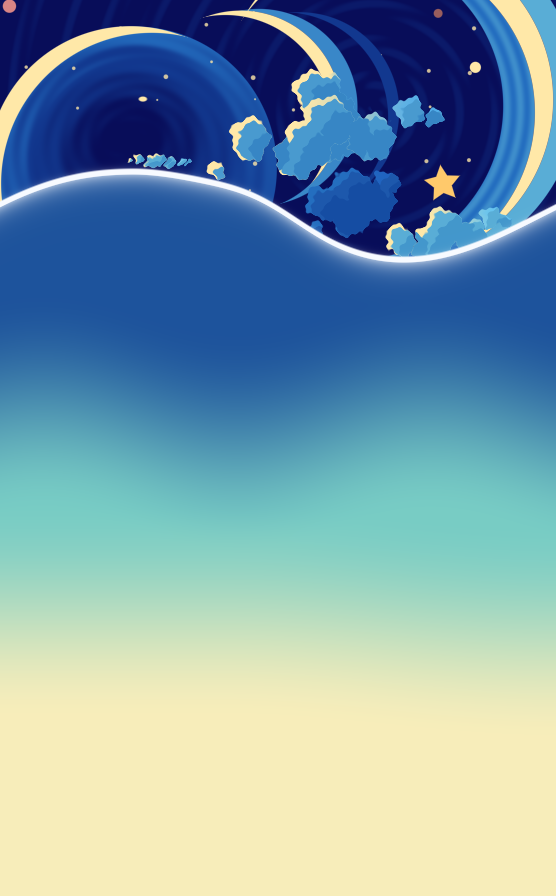
This background is drawn by a WebGL 1 fragment shader. Its source:

```glsl
precision highp float;
uniform vec2 u_resolution;

const vec2 CANVAS = vec2(100.0, 161.0);   // working units, y points down
const vec3 NAVY = vec3(0.03, 0.05, 0.35);
const vec3 DEEP = vec3(0.07, 0.22, 0.56);
const vec3 BLUE = vec3(0.14, 0.43, 0.75);
const vec3 SKY = vec3(0.35, 0.68, 0.84);
const vec3 CREAM = vec3(1.0, 0.91, 0.66);
const vec3 GOLD = vec3(1.0, 0.79, 0.42);
const vec3 PINK = vec3(0.85, 0.52, 0.52);
const vec3 HILL_BLUE = vec3(0.115, 0.325, 0.61);
const vec3 HILL_TEAL = vec3(0.47, 0.80, 0.77);
const vec3 HILL_SAND = vec3(0.97, 0.93, 0.73);
const vec2 VORTEX = vec2(22.7, 23.5);
const vec2 DISC = vec2(24.4, 30.2);
const float DISC_RADIUS = 25.4;
const float STAR_CELL = 8.0;
const float PI = 3.14159265;

float fill(float d) {
  float soft = 0.75 * CANVAS.x / u_resolution.x;
  return 1.0 - smoothstep(-soft, soft, d);
}

vec2 hash2(vec2 c) {
  return fract(sin(vec2(dot(c, vec2(127.1, 311.7)), dot(c, vec2(269.5, 183.3)))) * 4375.5);
}

// Disc (c1, r1) with the disc (c2, r2) cut away
float crescent(vec2 p, vec2 c1, float r1, vec2 c2, float r2) {
  return max(length(p - c1) - r1, r2 - length(p - c2));
}

// Row of puffs that swells in the middle
float cloud(vec2 p, vec2 a, vec2 b, float size) {
  float d = 1000.0;
  for (int i = 0; i < 10; i++) {
    float n = float(i);
    float t = n / 9.0;
    vec2 wobble = vec2(sin(n * 2.4), cos(n * 1.9)) * size * 0.45;
    float r = size * (0.28 + 0.55 * sin(PI * t));
    d = min(d, length(p - mix(a, b, t) - wobble) - r);
  }
  return d;
}

vec3 paintCloud(vec3 col, vec2 p, vec2 a, vec2 b, float size, vec3 rim, vec3 body) {
  vec2 shade = size * vec2(0.22, 0.15);
  float d = cloud(p, a, b, size);
  rim = mix(rim, body * 1.12, smoothstep(mix(a.x, b.x, 0.35), b.x, p.x));
  col = mix(col, rim, fill(d));
  col = mix(col, body, fill(max(d, cloud(p - shade, a, b, size))));
  return mix(col, body * vec3(0.75, 0.87, 0.95), fill(max(d, cloud(p - 3.0 * shade, a, b, size))));
}

float fivePointStar(vec2 q, float outer, float inner) {
  float sector = 2.0 * PI / 5.0;
  float a = abs(mod(atan(q.x, -q.y) + 0.5 * sector + 0.12, sector) - 0.5 * sector);
  vec2 tip = vec2(outer, 0.0);
  vec2 edge = inner * vec2(cos(0.5 * sector), sin(0.5 * sector)) - tip;
  return dot(length(q) * vec2(cos(a), sin(a)) - tip, normalize(vec2(edge.y, -edge.x)));
}

vec3 nightSky(vec2 p) {
  // Brushed swirls behind everything
  vec2 e = p - vec2(67.0, 20.0);
  float brush = sin(length(e) * 0.9 + 2.0 * atan(e.y, e.x)) + 0.6 * sin(length(e) * 2.1 - 3.0 * atan(e.y, e.x));
  vec3 col = mix(NAVY, DEEP, 0.3 * smoothstep(0.2, 1.5, brush));

  // Vortex, its rings drifting toward an offset eye
  float k = length(p - DISC) / DISC_RADIUS;
  vec2 v = p - mix(VORTEX, DISC, min(k, 1.0));
  float ring = length(v) / DISC_RADIUS;
  float angle = atan(v.y, v.x);
  ring += 0.05 * sin(ring * 26.0 + 2.0 * angle) + 0.03 * sin(ring * 55.0 - 3.0 * angle);
  vec3 swirl = mix(NAVY, DEEP, smoothstep(0.15, 0.75, ring));
  swirl = mix(swirl, BLUE, smoothstep(0.7, 0.98, ring) * (0.65 - 0.35 * sin(angle + 0.6)));
  col = mix(col, swirl, fill((k - 1.0) * DISC_RADIUS));

  // Scattered stars, one at most per cell
  vec2 cell = floor(p / STAR_CELL);
  vec2 h = hash2(cell);
  float spark = length(p - (cell + 0.2 + 0.6 * h) * STAR_CELL) - 0.15 - 0.3 * h.y;
  col = mix(col, CREAM, fill(spark) * step(0.55, h.x) * 0.8);
  col = mix(col, PINK, fill(length(p - vec2(1.7, 1.1)) - 1.2));
  col = mix(col, CREAM, fill(length(p - vec2(85.5, 12.1)) - 1.0));
  col = mix(col, PINK * 0.7, fill(length(p - vec2(78.8, 2.4)) - 0.8));
  col = mix(col, CREAM, fill(length((p - vec2(25.7, 17.8)) * vec2(0.6, 1.0)) - 0.45));

  // Sweeping crescents: left, middle, right
  col = mix(col, CREAM, fill(crescent(p, vec2(23.5, 30.5), 25.8, vec2(27.3, 33.0), 27.1)));
  col = mix(col, DEEP, fill(crescent(p, vec2(54.0, 20.0), 17.8, vec2(51.0, 21.0), 18.8)));
  col = mix(col, mix(BLUE, SKY, 0.4), fill(crescent(p, vec2(46.6, 19.3), 17.7, vec2(43.3, 20.0), 18.1)));
  col = mix(col, CREAM, fill(crescent(p, vec2(43.3, 20.0), 18.1, vec2(40.5, 21.8), 19.1)));
  vec3 band = mix(BLUE, SKY, 0.25 + 0.25 * sin(length(p - vec2(64.0, 19.5)) * 2.6));
  col = mix(col, band, fill(crescent(p, vec2(67.2, 20.2), 29.0, vec2(62.5, 19.0), 28.0)));
  col = mix(col, SKY, fill(crescent(p, vec2(72.5, 17.0), 31.5, vec2(69.7, 17.9), 29.8)));
  col = mix(col, CREAM, fill(crescent(p, vec2(69.7, 17.9), 29.8, vec2(67.2, 20.2), 29.0)));

  // Clouds with ragged edges
  vec2 q = p + 0.35 * sin(p.yx * 1.7) + 0.15 * sin(p.yx * 4.3);
  col = paintCloud(col, q, vec2(57.0, 39.0), vec2(70.0, 34.0), 4.5, BLUE, mix(DEEP, BLUE, 0.6));
  col = paintCloud(col, q, vec2(57.0, 15.0), vec2(62.0, 27.0), 5.0, CREAM, mix(BLUE, SKY, 0.7));
  col = paintCloud(col, q, vec2(39.0, 28.0), vec2(77.0, 21.5), 5.5, CREAM, mix(BLUE, SKY, 0.7));
  col = paintCloud(col, q, vec2(69.0, 45.5), vec2(90.0, 40.0), 4.0, CREAM, SKY);
  col = paintCloud(col, q, vec2(23.0, 28.5), vec2(33.5, 29.5), 1.3, CREAM, SKY);

  return mix(col, GOLD, fill(fivePointStar(p - vec2(79.6, 33.0), 3.4, 1.7)));
}

float hillTop(float x) {
  float bulge = (x - 47.0) / 11.0;
  return 38.8 - 7.9 * cos(PI * (x - 23.6) / 48.9) - 2.4 * exp(-bulge * bulge) - 1.6 * (1.0 - smoothstep(0.0, 23.6, x));
}

vec3 hillColor(vec2 p) {
  float tealShift = 3.5 * sin((p.x - 60.0) * 0.09);
  float sandShift = 2.0 - 4.0 * smoothstep(40.0, 100.0, p.x);
  vec3 col = mix(HILL_BLUE, HILL_TEAL, smoothstep(56.0, 96.0, p.y + tealShift));
  return mix(col, HILL_SAND, smoothstep(92.0, 132.0, p.y + sandShift));
}

void main() {
  vec2 uv = gl_FragCoord.xy / u_resolution;
  vec2 p = vec2(uv.x, 1.0 - uv.y) * CANVAS;
  float depth = p.y - hillTop(p.x);
  vec3 col = mix(nightSky(p), hillColor(p), fill(-depth));

  // White crest line with a softer glow below it
  float glow = depth > 0.0 ? exp(-depth / 1.6) * 0.8 : exp(depth / 0.4) * 0.8;
  float line = 1.0 - smoothstep(0.35, 0.85, abs(depth));
  gl_FragColor = vec4(mix(col, vec3(0.97, 0.98, 1.0), max(glow, line)), 1.0);
}
```
